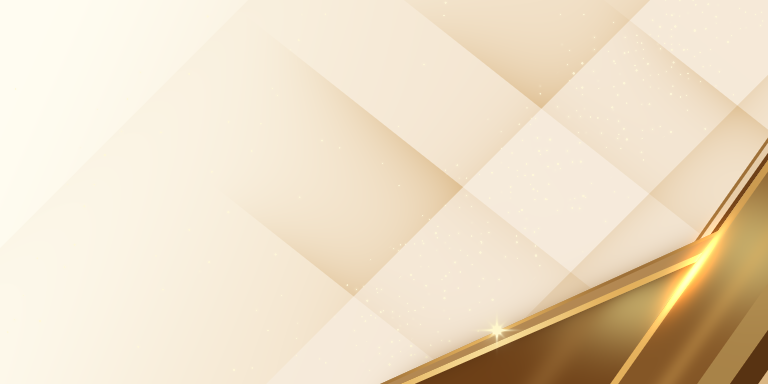
This background is drawn by a WebGL 1 fragment shader. Its source:

```glsl
precision highp float;
// Cream diagonal sheets with soft folds, drifting sparkles and glossy gold panels at the lower right.
uniform vec2 u_resolution;

const vec3 IVORY = vec3(1.0, 0.99, 0.945);
const vec3 CREAM = vec3(0.95, 0.885, 0.79);
const vec3 PEARL = vec3(0.97, 0.93, 0.88);
const vec3 TAN = vec3(0.85, 0.71, 0.51);
const vec3 BROWN = vec3(0.43, 0.25, 0.09);
const vec3 BRONZE = vec3(0.62, 0.44, 0.22);
const vec3 OLIVE = vec3(0.77, 0.67, 0.41);
const vec3 GOLD = vec3(0.89, 0.69, 0.36);
const vec3 SHINE = vec3(1.0, 0.93, 0.68);

float hash(vec2 c) {
  return fract(sin(dot(c, vec2(127.1, 311.7))) * 43758.545);
}

// Smooth coverage of the region where d > 0
float fill(float d) {
  return clamp(d * u_resolution.y + 0.5, 0.0, 1.0);
}

float stripe(float d, float from, float to) {
  return fill(d - from) * fill(to - d);
}

// Signed distance, positive on the right of the line from a to b
float rightOf(vec2 p, vec2 a, vec2 b) {
  return dot(p - a, normalize(vec2(b.y - a.y, a.x - b.x)));
}

float bell(float x, float width) {
  return exp(-x * x / (width * width));
}

// Shadow starting sharply at d = 0 and fading on its positive side
float fold(float d, float width) {
  return fill(d) * exp(-max(d, 0.0) / width);
}

float sparkles(vec2 p, float cells, float density) {
  vec2 g = p * cells;
  vec2 id = floor(g);
  vec2 center = 0.2 + 0.6 * vec2(hash(id), hash(id + 17.0));
  float radius = mix(0.06, 0.15, hash(id + 41.0));
  float d = length(fract(g) - center);
  float dotShape = smoothstep(radius, radius * 0.35, d) + 0.25 * bell(d, 0.17);
  return dotShape * step(hash(id + 73.0), density);
}

// u crosses the falling folds, v crosses the rising ones
vec3 paper(vec2 p, float u, float v) {
  float tone = smoothstep(0.05, 1.25, 0.8 * p.x + 0.35 * (1.0 - p.y));
  vec3 col = mix(IVORY, CREAM, tone);
  float sheet = stripe(u, 1.15, 1.437) * smoothstep(-0.3, 0.3, v);
  col = mix(col, PEARL, 0.35 * sheet);
  float band = stripe(v, 0.49, 0.845);
  col = mix(col, PEARL, 0.65 * band);
  col = mix(col, PEARL, 0.4 * fill(v - 0.845));

  float dim = 1.0 - 0.65 * fill(v - 0.49);
  float shade = fold(1.15 - u, 0.085) * smoothstep(-0.25, 0.45, v) * dim;
  shade += 0.9 * fold(u - 1.437, 0.09) * smoothstep(-0.1, 0.48, v) * dim;
  shade += 0.75 * fold(u - 0.75, 0.08) * smoothstep(0.0, 0.48, v) * dim;
  shade += 0.8 * fold(1.76 - u, 0.07) * smoothstep(0.3, 0.8, v);
  shade += 0.4 * fold(0.49 - v, 0.06) * smoothstep(0.4, 1.1, u);
  shade += 0.55 * fold(v - 0.845, 0.06) * smoothstep(0.7, 1.2, u);
  shade += 0.12 * fold(v + 0.25, 0.12);
  return mix(col, TAN, min(0.58 * shade, 0.75));
}

vec3 leftPanel(vec2 p, float depth, float sweep) {
  float sheen = bell(length((p - vec2(1.66, 0.23)) * vec2(0.8, 1.3)), 0.19);
  vec3 col = mix(BROWN, OLIVE, sheen);
  col = mix(col, BRONZE, 0.45 * bell(sweep + 0.15, 0.035));
  return mix(col, BROWN * 0.8, 0.45 * fold(depth - 0.015, 0.02));
}

vec3 rightPanel(vec2 p, float depth) {
  float sheen = bell(length(p - vec2(1.96, 0.35)), 0.17);
  vec3 col = mix(mix(BROWN, BRONZE, 0.45), OLIVE, sheen);
  col = mix(col, GOLD, 0.3 * bell(depth - 0.12, 0.025));
  col = mix(col, mix(BRONZE, OLIVE, 0.5), 0.8 * stripe(depth, 0.185, 0.255));
  col = mix(col, BROWN * 0.8, stripe(depth, 0.255, 0.315));
  return mix(col, TAN, fill(depth - 0.315));
}

void main() {
  vec2 p = gl_FragCoord.xy / u_resolution.y;
  float u = dot(p, vec2(0.62, 0.785));
  float v = (p.x - p.y) * 0.7071;
  vec3 col = paper(p, u, v);

  // Sparkles gathered along the rising band
  float density = bell(v - 0.6, 0.15) * smoothstep(0.35, 0.8, u);
  float glitter = sparkles(p, 34.0, 0.3 * density);
  glitter += sparkles(p + 3.7, 52.0, 0.22 * density);
  col = mix(col, vec3(1.0, 0.975, 0.85), min(glitter, 1.0) * 0.85);

  // Gold panel edges; depths grow inward
  float trim = rightOf(p, vec2(0.99, 0.0), vec2(1.836, 0.383));
  float left = rightOf(p, vec2(1.042, 0.0), vec2(1.797, 0.328));
  float right = rightOf(p, vec2(1.589, 0.0), vec2(2.0, 0.583));
  float gleam = 0.5 + 0.5 * sin(p.x * 9.0 - 10.0);

  col = mix(col, BRONZE, 0.3 * exp(-max(-trim, 0.0) / 0.025) * smoothstep(0.9, 1.2, p.x));
  col = mix(col, mix(TAN, PEARL, 0.4), stripe(right, -0.034, 0.0));
  col = mix(col, BRONZE, stripe(right, -0.034, -0.026));
  col = mix(col, BROWN, stripe(right, -0.011, 0.0));

  col = mix(col, mix(BRONZE, TAN, 0.35), fill(trim));
  col = mix(col, mix(BRONZE, GOLD, gleam), stripe(trim, 0.0, 0.008));
  col = mix(col, leftPanel(p, left, right), fill(left));
  col = mix(col, mix(GOLD, SHINE, 0.7 * gleam), stripe(left, 0.0, 0.015));

  col = mix(col, rightPanel(p, right), fill(right));
  col = mix(col, mix(GOLD, BRONZE, 0.35 * gleam), stripe(right, 0.0, 0.017));

  // Hot streak on the right rim and a star on the trim
  float along = dot(p - vec2(1.797, 0.297), vec2(0.576, 0.817));
  float streak = bell(along, 0.12);
  col += vec3(0.7, 0.35, 0.08) * streak * bell(right - 0.008, 0.035);
  col += vec3(0.45, 0.5, 0.4) * streak * bell(right - 0.008, 0.01);
  vec2 s = p - vec2(1.294, 0.14);
  vec2 t = vec2(s.x + s.y, s.x - s.y) * 0.7071;
  float star = bell(length(s), 0.012) + 0.3 * bell(length(s), 0.035);
  star += bell(s.x, 0.003) * bell(s.y, 0.03) + bell(s.y, 0.003) * bell(s.x, 0.04);
  star += 0.6 * (bell(t.x, 0.003) * bell(t.y, 0.022) + bell(t.y, 0.003) * bell(t.x, 0.022));
  col = mix(col, vec3(1.0, 0.97, 0.8), min(star, 1.0));

  gl_FragColor = vec4(clamp(col, 0.0, 1.0), 1.0);
}
```
